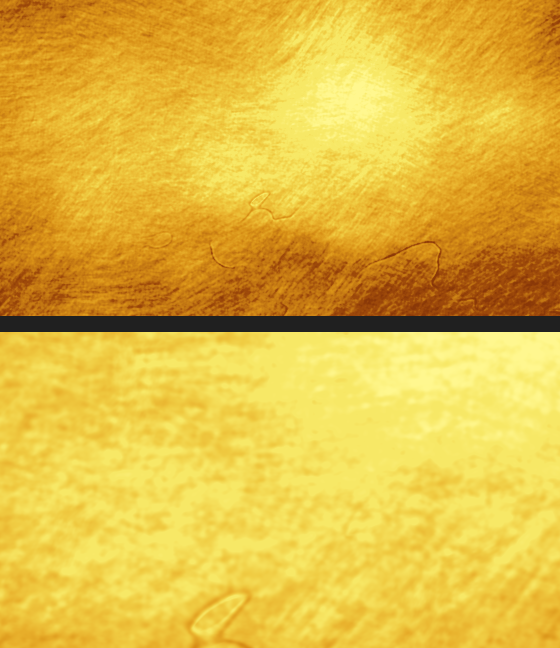
Top: the whole. Bottom: its middle third, enlarged.
Write a Shadertoy shader that draws this texture.

```glsl
// Burnished gold leaf: soft pools of light and shade set a tone field,
// brushed streaks, embossed wrinkles, thin creases and grain roughen it,
// and a ramp from deep amber to pale yellow turns the tone into colour.

#define BASE_TONE 0.475
#define MOTTLE 0.34
#define STREAKS 0.29
#define STREAK_FREQ vec2(15.0, 125.0)
#define WRINKLES 0.40
#define WRINKLE_FREQ 34.0
#define GRAIN 0.15
#define GRAIN_FREQ 150.0
#define CREASES 0.24
#define CREASE_WIDTH 0.0032

float hash(vec2 p) {
    return fract(sin(dot(p, vec2(127.1, 311.7))) * 43758.5453);
}

float noise(vec2 p) {
    vec2 i = floor(p), f = fract(p);
    f = f * f * (3.0 - 2.0 * f);
    return mix(mix(hash(i), hash(i + vec2(1, 0)), f.x),
               mix(hash(i + vec2(0, 1)), hash(i + vec2(1, 1)), f.x), f.y);
}

// Turns the domain so that features along x run at angle a
mat2 rotation(float a) {
    float c = cos(a), s = sin(a);
    return mat2(c, -s, s, c);
}

float fbm(vec2 p) {
    float sum = 0.0, amp = 0.5;
    for (int i = 0; i < 4; i++) {
        sum += amp * noise(p);
        p = rotation(0.6) * p * 2.03 + 7.3;
        amp *= 0.5;
    }
    return sum / 0.9375;
}

float pool(vec2 p, vec2 centre, vec2 radius) {
    vec2 d = (p - centre) / radius;
    return exp(-dot(d, d));
}

// Broad reflections and shadows across the sheet
float lighting(vec2 p) {
    float t = BASE_TONE;
    t += 0.48 * pool(p, vec2(1.09, 0.77), vec2(0.27, 0.25));
    t += 0.34 * pool(p, vec2(1.22, 0.61), vec2(0.28, 0.17));
    t += 0.30 * pool(p, vec2(0.82, 0.41), vec2(0.33, 0.17));
    t += 0.18 * pool(p, vec2(0.45, 0.64), vec2(0.36, 0.25));
    t += 0.28 * pool(p, vec2(1.62, 0.63), vec2(0.13, 0.12));
    t += 0.22 * pool(p, vec2(1.12, 0.27), vec2(0.16, 0.06));
    t -= 0.31 * (1.0 - smoothstep(0.0, 0.42, p.y));
    t -= 0.26 * pool(p, vec2(1.45, 0.00), vec2(0.50, 0.25));
    t -= 0.36 * pool(p, vec2(0.00, 1.00), vec2(0.48, 0.15));
    t -= 0.32 * pool(p, vec2(1.78, 0.95), vec2(0.16, 0.22));
    t -= 0.20 * pool(p, vec2(1.78, 0.32), vec2(0.32, 0.26));
    t -= 0.20 * pool(p, vec2(0.92, 0.20), vec2(0.22, 0.07));
    t -= 0.16 * pool(p, vec2(0.00, 0.38), vec2(0.20, 0.35));
    return t;
}

// Brushed hairlines: several directions, each strong in its own patches
float streaks(vec2 p) {
    float sum = 0.0, total = 0.0;
    for (int i = 0; i < 4; i++) {
        float k = float(i);
        vec2 q = rotation(-0.35 + 0.42 * k) * p;
        q.y += 0.012 * noise(q * 9.0 + k);
        float patchy = noise(p * 3.2 + 19.0 * k);
        float weight = 0.05 + patchy * patchy * patchy;
        float hair = 0.6 * noise(q * STREAK_FREQ + 31.0 * k)
                   + 0.4 * noise(q * STREAK_FREQ * vec2(2.2, 1.6) + 53.0);
        sum += weight * (hair - 0.5);
        total += weight;
    }
    return 1.6 * sum / total;
}

float wrinkleHeight(vec2 p) {
    vec2 q = rotation(0.3) * p * vec2(0.85, 1.15);
    q += 0.03 * vec2(noise(p * 13.0), noise(p * 13.0 + 40.0));
    return fbm(q * WRINKLE_FREQ);
}

float foldLevel(vec2 p) {
    return fbm(rotation(0.55) * p * vec2(2.0, 4.0) + 4.0) - 0.5;
}

// Sparse thin folds along a noise contour: a dark line with a lit lip
float creases(vec2 p) {
    float e = 0.004, level = foldLevel(p);
    vec2 slope = vec2(foldLevel(p + vec2(e, 0)), foldLevel(p + vec2(0, e))) - level;
    float d = level / max(length(slope) / e, 0.6) / CREASE_WIDTH;
    float gap = smoothstep(0.54, 0.74, noise(p * 6.0 + 11.0));
    float low = 1.0 - smoothstep(0.45, 0.75, p.y);
    return gap * low * (0.6 * exp(-pow(d - 1.8, 2.0)) - exp(-d * d));
}

vec3 goldRamp(float t) {
    vec3 c = mix(vec3(0.54, 0.22, 0.03), vec3(0.62, 0.29, 0.04), smoothstep(-0.12, 0.04, t));
    c = mix(c, vec3(0.75, 0.45, 0.07), clamp((t - 0.04) / 0.12, 0.0, 1.0));
    c = mix(c, vec3(0.85, 0.57, 0.09), clamp((t - 0.16) / 0.18, 0.0, 1.0));
    c = mix(c, vec3(0.91, 0.69, 0.17), clamp((t - 0.34) / 0.21, 0.0, 1.0));
    c = mix(c, vec3(0.94, 0.80, 0.26), clamp((t - 0.55) / 0.19, 0.0, 1.0));
    c = mix(c, vec3(0.97, 0.91, 0.40), clamp((t - 0.74) / 0.18, 0.0, 1.0));
    return mix(c, vec3(1.0, 0.97, 0.56), smoothstep(0.98, 1.25, t));
}

void mainImage(out vec4 fragColor, in vec2 fragCoord) {
    vec2 p = fragCoord / iResolution.y;
    float tone = lighting(p + 0.10 * (vec2(fbm(p * 3.0), fbm(p * 3.0 + 60.0)) - 0.5));
    tone += MOTTLE * (fbm(rotation(0.45) * p * vec2(4.5, 8.0)) - 0.5);
    tone = 0.5 * (tone + sqrt(tone * tone + 0.01)); // soft floor keeps shadow detail
    tone += STREAKS * streaks(p);
    tone += WRINKLES * (wrinkleHeight(p) - wrinkleHeight(p + vec2(-0.004, 0.006)));
    tone += GRAIN * (noise(rotation(0.7) * p * GRAIN_FREQ) - 0.5);
    tone += CREASES * creases(p);
    fragColor = vec4(goldRamp(tone), 1.0);
}
```
